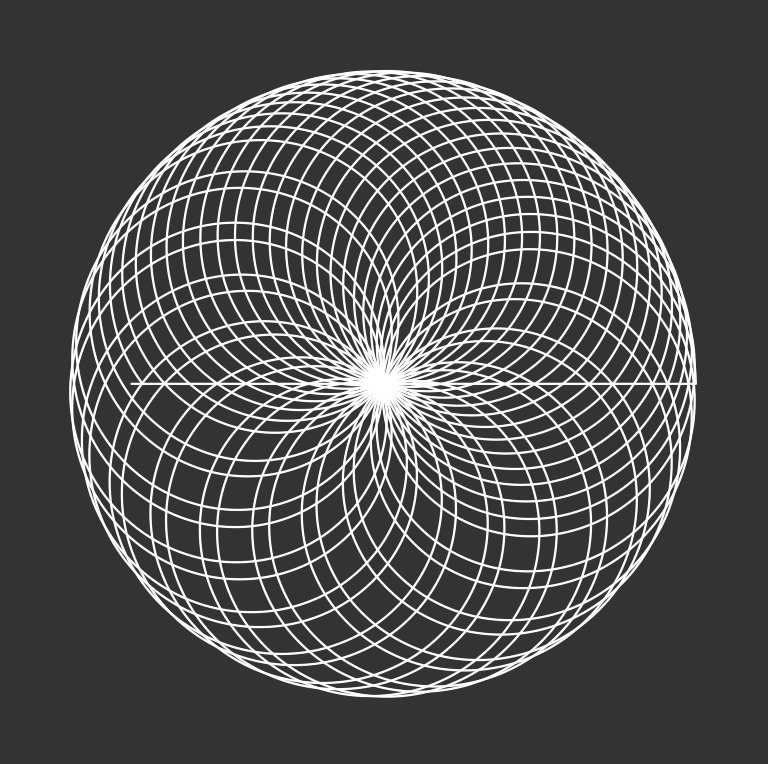
This pattern is drawn by a Shadertoy shader. Its source:

```glsl
const float PI = 3.14159265;
const vec2 CENTER = vec2(0.4985, 0.4976);    // share of the canvas
const float ROSE_RADIUS = 0.4095;            // share of the canvas height
const float HALF_STROKE = 0.00148;
const float ARM_RATIO = 18.67;               // fast arm turns per slow arm turn
const int HALF_TURNS = 47;                   // length of the curve in polar half turns
const float AXIS_LEFT = -0.803;              // chord ends, in rose radii
const float AXIS_RIGHT = 1.0;
const vec3 BACKGROUND = vec3(0.2);
const vec3 INK = vec3(1.0);

float strokeCoverage(float dist, float pixel) {
    return 1.0 - smoothstep(-0.65 * pixel, 0.65 * pixel, dist - HALF_STROKE);
}

float segmentDistance(vec2 p, vec2 a, vec2 b) {
    vec2 ab = b - a;
    return length(p - a - ab * clamp(dot(p - a, ab) / dot(ab, ab), 0.0, 1.0));
}

// Two equal rotating arms trace the rose r = R cos(k phi)
float roseGaps(vec2 p, float pixel) {
    float k = (ARM_RATIO - 1.0) / (ARM_RATIO + 1.0);
    float radius = max(length(p), 1e-5);
    float angle = atan(p.y, p.x);
    float phiEnd = float(HALF_TURNS) * PI;
    float gaps = 1.0;

    for (int turn = 0; turn <= HALF_TURNS + 1; turn++) {
        float phi = angle + float(turn) * PI;
        if (phi < 0.0 || phi > phiEnd) continue;

        // Odd half turns reach the point with a negative radius
        float signedRadius = turn % 2 == 0 ? radius : -radius;
        float offset = ROSE_RADIUS * cos(k * phi) - signedRadius;
        float slope = ROSE_RADIUS * k * sin(k * phi) / radius;
        float dist = abs(offset) / sqrt(1.0 + slope * slope);
        gaps *= 1.0 - strokeCoverage(dist, pixel);
    }
    return gaps;
}

void mainImage(out vec4 fragColor, in vec2 fragCoord) {
    float pixel = 1.0 / iResolution.y;
    vec2 p = (fragCoord - CENTER * iResolution.xy) * pixel;

    // Rose curve and the chord joining its ends
    float gaps = roseGaps(p, pixel);
    float chord = segmentDistance(p, vec2(AXIS_LEFT * ROSE_RADIUS, 0.0),
                                     vec2(AXIS_RIGHT * ROSE_RADIUS, 0.0));
    gaps *= 1.0 - strokeCoverage(chord, pixel);

    fragColor = vec4(mix(INK, BACKGROUND, gaps), 1.0);
}
```
